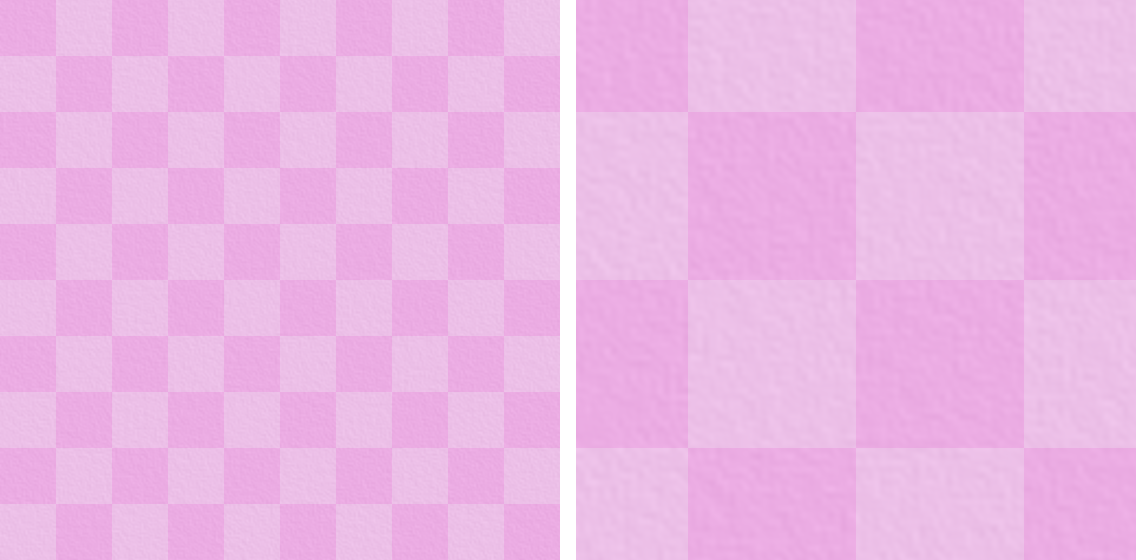
Left, the full canvas; right, a detail of the centre.
A Shadertoy shader for this pattern:

```glsl
// Two-tone pink checkerboard with a fine embossed paper grain, tiling seamlessly.

const float CHECKS = 10.0;               // squares across and down (even, so it wraps)
const vec3 LIGHT_PINK = vec3(0.925, 0.750, 0.907);
const vec3 DEEP_PINK = vec3(0.922, 0.674, 0.890);
const float FINE_CELLS = 256.0;          // grain cells per canvas side
const float COARSE_CELLS = 120.0;
const float FINE_STRENGTH = 0.024;
const float COARSE_STRENGTH = 0.012;
const float EMBOSS_SHIFT = 0.7;          // relief offset, in grain cells
const vec3 GRAIN_TINT = vec3(0.7, 1.0, 0.75);

// Integer hash of a lattice point, 0 to 1
float hash(ivec2 cell) {
    uvec2 q = uvec2(cell) * uvec2(1597u, 3571u);
    uint h = (q.x ^ (q.y << 8)) + 7919u;
    h = (h ^ (h >> 15)) * 73244475u;
    h = (h ^ (h >> 13)) * 73244475u;
    h ^= h >> 16;
    return float(h & 65535u) / 65535.0;
}

// Value noise that wraps after a whole number of cells
float wrappedNoise(vec2 p, float period) {
    vec2 base = floor(p);
    vec2 f = p - base;
    f = f * f * (3.0 - 2.0 * f);
    ivec2 a = ivec2(mod(base, period));
    ivec2 b = ivec2(mod(base + 1.0, period));
    float low = mix(hash(a), hash(ivec2(b.x, a.y)), f.x);
    float high = mix(hash(ivec2(a.x, b.y)), hash(b), f.x);
    return mix(low, high, f.y);
}

// Diagonally lit relief, centred on zero
float emboss(vec2 uv, float cells) {
    vec2 p = uv * cells;
    return wrappedNoise(p, cells) - wrappedNoise(p + EMBOSS_SHIFT, cells);
}

// Smoothed checks: 1 on light squares, 0 on deep ones
float checker(vec2 uv, vec2 pixel) {
    vec2 edgeDistance = 0.5 - abs(mod(uv * CHECKS + 0.5, 2.0) - 1.0);
    vec2 side = clamp(2.0 * edgeDistance / (pixel * CHECKS), -1.0, 1.0);
    return 0.5 + 0.5 * side.x * side.y;
}

void mainImage(out vec4 fragColor, in vec2 fragCoord) {
    vec2 uv = fragCoord / iResolution.xy;
    vec3 color = mix(DEEP_PINK, LIGHT_PINK, checker(uv, 1.0 / iResolution.xy));

    // Paper grain
    float grain = FINE_STRENGTH * emboss(uv, FINE_CELLS)
                + COARSE_STRENGTH * emboss(uv, COARSE_CELLS);
    color += grain * GRAIN_TINT;

    fragColor = vec4(color, 1.0);
}
```
